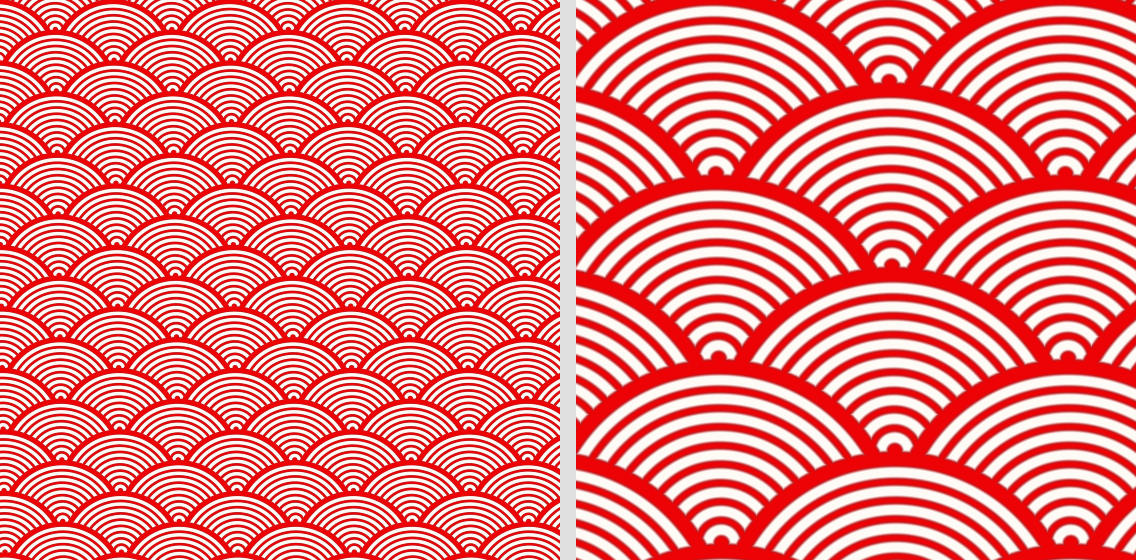
Left: the whole. Right: its middle third, enlarged.
Give the GLSL for this pattern, as a three.js fragment shader.

```glsl
varying vec2 vUv;

const vec3 INK = vec3(0.93, 0.01, 0.02);
const vec3 RIM = vec3(0.74, 0.09, 0.11);
const vec3 PAPER = vec3(0.995, 0.985, 0.965);

const vec2 APEX = vec2(0.5215, 0.508);  // top of one reference scale
const float SHEAR = 0.015;              // sideways drift per unit of height
const float COLUMN = 0.208;             // spacing of scales within a row
const float ROW = 0.0549;               // spacing of rows
const float RADIUS = 0.1098;
const float BORDER = 0.0096;            // thick outer band
const float RINGS = 9.0;
const float PITCH = (RADIUS - BORDER) / RINGS;
const float GAP = 0.56 * PITCH;         // paper between two rings
const float SOFT = 0.0011;              // half width of a smoothed edge

// Signed distance to the ink edge inside a scale, positive on paper
float ringDistance(float depth) {
  float fromGap = abs(mod(depth - BORDER - 0.5 * GAP + 0.5 * PITCH, PITCH) - 0.5 * PITCH);
  return 0.5 * GAP - fromGap;
}

// Lays one scale over the distance of the scales behind it
float coverWithScale(float behind, vec2 offset) {
  float r = max(length(offset), 0.5 * (PITCH - GAP)); // solid core
  float depth = RADIUS - r;
  if (depth < 0.5 * BORDER) return min(behind, -depth);
  if (depth < BORDER) return depth - BORDER;
  return ringDistance(depth);
}

// Overlapping rows, painted from back (high) to front (low)
float waveDistance(vec2 p) {
  float frontRow = floor((p.y - RADIUS) / ROW);
  float d = 1.0;
  for (int i = 4; i >= 0; i--) {
    float row = frontRow + float(i);
    float shift = 0.5 * mod(row, 2.0);
    float x = (fract(p.x / COLUMN - shift + 0.5) - 0.5) * COLUMN;
    d = coverWithScale(d, vec2(x, p.y - row * ROW));
  }
  return d;
}

void main() {
  vec2 p = vUv - APEX;
  p.x += SHEAR * p.y;
  p.y += RADIUS; // apex to centre of the scale

  // Ink darkens slightly toward its edges
  float d = waveDistance(p);
  vec3 ink = mix(INK, RIM, smoothstep(-1.7 * SOFT, -0.4 * SOFT, d));
  gl_FragColor = vec4(mix(ink, PAPER, smoothstep(-SOFT, SOFT, d)), 1.0);
}
```
